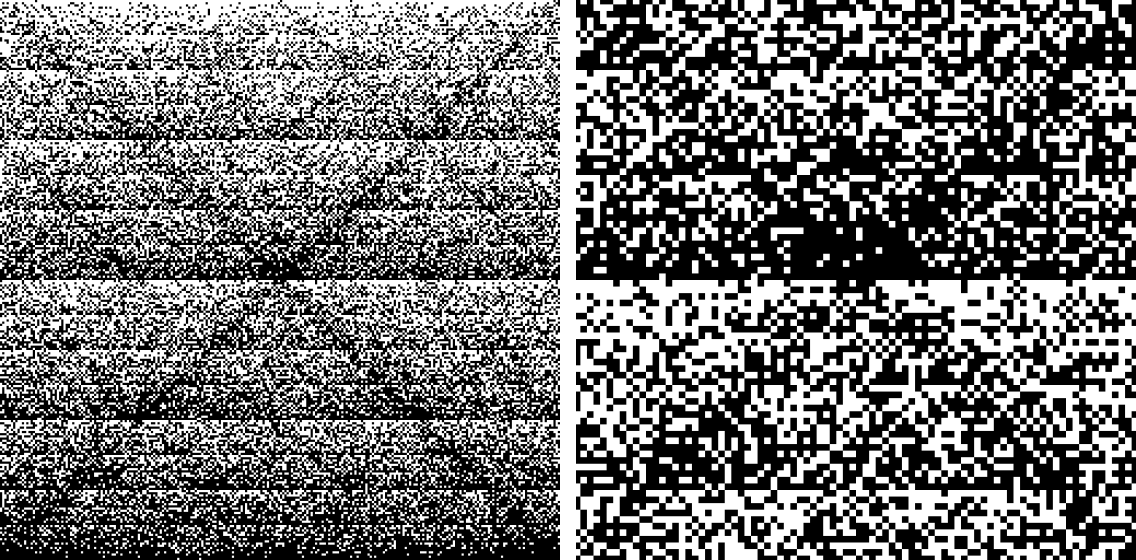
Left, the full canvas; right, a detail of the centre.
Reproduce this texture procedurally as a Shadertoy shader.

```glsl
// Black and white binary grain: 256 x 256 cells, banded by row bits, with dark diagonals.

#define BITS 8             // cells per side = 2 to the power BITS
#define WHITE_SHARE 0.475  // mean share of white cells
#define ROW_FADE 0.145     // white lost for each set bit of the row index
#define CROSS_DARK 0.042   // darkening where column and row bits agree or oppose
#define EVENNESS 0.4       // how strongly a cell differs from its neighbours
#define INK vec3(0.0)
#define PAPER vec3(1.0)

const int CELLS = 1 << BITS;

float countBits(int n) {
    int total = 0;
    for (int i = 0; i < BITS; i++) total += (n >> i) & 1;
    return float(total);
}

// Integer hash of a cell, from 0 to 1
float hash(ivec2 cell) {
    uint h = uint(cell.x + 1) + uint(cell.y + 1) * 1024u;
    for (int i = 0; i < 3; i++) {
        h = (h ^ (h >> 16)) * 73471u;
        h ^= h >> 13;
    }
    return float((h >> 8) & 65535u) / 65536.0;
}

// Random value pushed away from the mean of the four neighbours
float evenNoise(ivec2 cell) {
    ivec2 side = ivec2(1, 0);
    float around = hash(cell + side) + hash(cell - side)
                 + hash(cell + side.yx) + hash(cell - side.yx);
    return hash(cell) - EVENNESS * (0.25 * around - 0.5);
}

// 1 for a white cell, 0 for a black one; rows count down from the top
float grain(ivec2 cell) {
    cell = clamp(cell, ivec2(0), ivec2(CELLS - 1));
    float halfBits = 0.5 * float(BITS);
    float rowBits = countBits(cell.y) - halfBits;
    float crossBits = countBits(cell.x ^ cell.y) - halfBits;

    // Subtracting the mean square keeps the overall balance unchanged
    float cross = crossBits * crossBits - 0.5 * halfBits;
    float whiteChance = WHITE_SHARE - ROW_FADE * rowBits - CROSS_DARK * cross;
    return step(evenNoise(cell), whiteChance);
}

void mainImage(out vec4 fragColor, in vec2 fragCoord) {
    vec2 uv = fragCoord / iResolution.xy;
    vec2 grid = vec2(uv.x, 1.0 - uv.y) * float(CELLS);

    // Box filter: blend the cells that lie under one pixel
    vec2 footprint = float(CELLS) / iResolution.xy;
    vec2 corner = grid - 0.5 * footprint;
    ivec2 cell = ivec2(floor(corner));
    vec2 blend = clamp((fract(corner) + footprint - 1.0) / footprint, 0.0, 1.0);

    float upper = mix(grain(cell), grain(cell + ivec2(1, 0)), blend.x);
    float lower = mix(grain(cell + ivec2(0, 1)), grain(cell + ivec2(1, 1)), blend.x);
    fragColor = vec4(mix(INK, PAPER, mix(upper, lower, blend.y)), 1.0);
}
```
